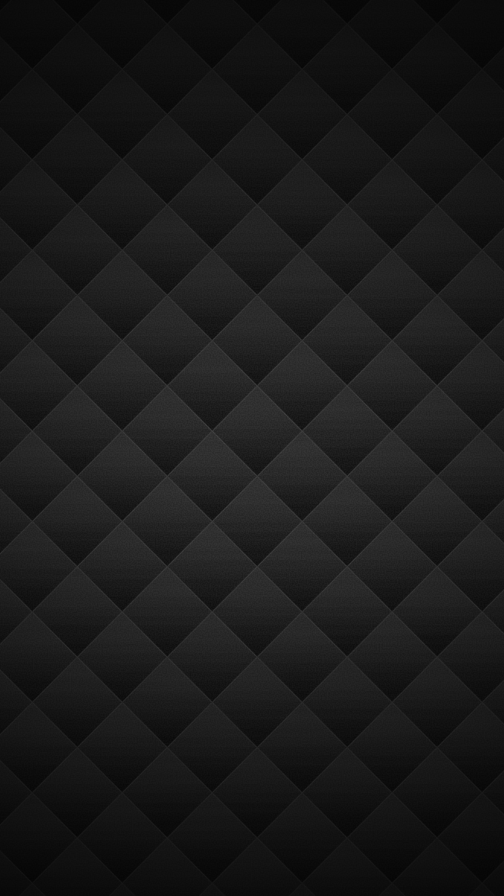
Give the GLSL for this pattern, as a WebGL 2 fragment shader.

```glsl
#version 300 es
precision highp float;
// Dark quilted diamonds, lit from above, with fine seams, woven grain and a vignette.

uniform vec2 u_resolution;
out vec4 fragColor;

vec2 hashGradient(vec2 cell) {
    vec3 h = fract(cell.xyx * vec3(0.1031, 0.1030, 0.0973));
    h += dot(h, h.yzx + 33.33);
    float angle = 6.2832 * fract((h.x + h.y) * h.z);
    return vec2(cos(angle), sin(angle));
}

float gradientNoise(vec2 p) {
    vec2 cell = floor(p), f = fract(p);
    vec2 w = f * f * f * (f * (f * 6.0 - 15.0) + 10.0);
    vec2 e = vec2(1.0, 0.0);
    float low = mix(dot(hashGradient(cell), f),
                    dot(hashGradient(cell + e.xy), f - e.xy), w.x);
    float high = mix(dot(hashGradient(cell + e.yx), f - e.yx),
                     dot(hashGradient(cell + e.xx), f - e.xx), w.x);
    return mix(low, high, w.y);
}

void main() {
    // Canvas width is one unit
    vec2 uv = gl_FragCoord.xy / u_resolution.x;
    float pixel = 1.0 / u_resolution.x;

    // Diagonal lattice: each unit square of "diag" is one diamond
    vec2 period = vec2(0.1785, 0.1794);
    vec2 p = (uv - vec2(0.0640, 1.6400)) / period;
    vec2 diag = fract(vec2(p.y + p.x, p.y - p.x));

    // Each diamond fades in soft steps from a dark bottom tip to a lighter top
    float height = 0.5 * (diag.x + diag.y);
    height -= 0.05 * (fract(uv.y * 54.0) - 0.5);
    float tone = mix(0.078, 0.192, smoothstep(-0.1, 0.85, height));

    // Thin pale seams
    vec2 side = min(diag, 1.0 - diag);
    float edge = min(side.x, side.y) * period.x * 0.7071;
    float seam = clamp((0.0012 - edge) / pixel + 0.5, 0.0, 1.0);
    tone = mix(tone, 0.255, 0.75 * seam);

    // Horizontal bands and fine grain
    tone += 0.010 * gradientNoise(vec2(uv.x * 4.0, uv.y * 75.0));
    tone += 0.040 * gradientNoise(uv * 331.0 + 0.37);

    // Vignette, strongest toward the top and bottom
    vec2 fromCentre = uv - vec2(0.5, 0.49 * u_resolution.y / u_resolution.x);
    tone *= exp(-dot(fromCentre * fromCentre, vec2(1.2, 1.45)));

    fragColor = vec4(vec3(tone), 1.0);
}
```
